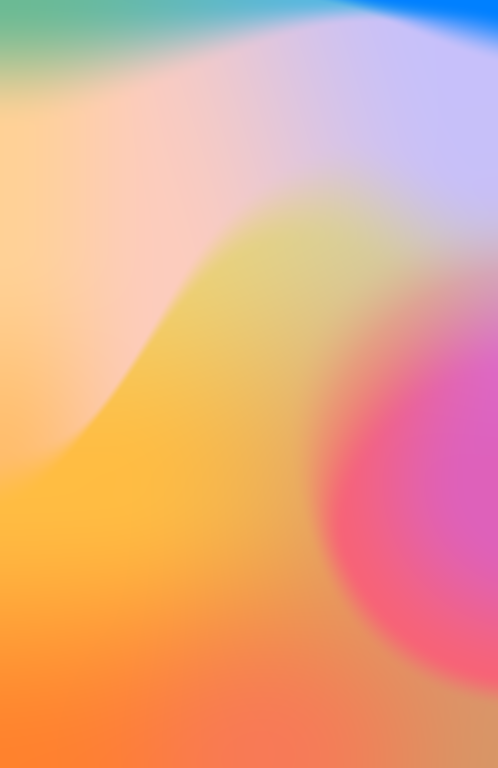
A WebGL 2 fragment shader for this background:

```glsl
#version 300 es
precision highp float;
// Soft colour-field background: a pastel sky, a yellow hill with a tanh
// outline, and a magenta disc. Each layer is a few blended gradients,
// joined by distance masks whose blur varies along the edge.

uniform vec2 u_resolution;
out vec4 fragColor;

// Pastel backdrop with a teal veil and a blue corner along the top
vec3 skyColor(vec2 uv) {
    vec3 peach = mix(vec3(1.0, 0.74, 0.42), vec3(1.0, 0.82, 0.59), smoothstep(0.38, 0.68, uv.y));
    vec3 color = mix(peach, vec3(0.99, 0.80, 0.74), smoothstep(0.0, 0.34, uv.x));
    float cool = smoothstep(0.25, 0.95, uv.x + 0.5 * (uv.y - 0.8));
    color = mix(color, vec3(0.78, 0.755, 0.98), cool);

    float depth = 1.0 - uv.y;
    float reach = mix(0.17, 0.03, smoothstep(0.0, 0.75, uv.x));
    vec3 teal = mix(vec3(0.42, 0.73, 0.58), vec3(0.35, 0.72, 0.90), smoothstep(0.0, 0.75, uv.x));
    color = mix(color, teal, 1.0 - smoothstep(0.0, reach, depth));

    float blur = mix(0.012, 0.035, smoothstep(0.68, 1.0, uv.x));
    float corner = depth - 0.16 * (uv.x - 0.7);
    return mix(color, vec3(0.0, 0.50, 1.0), 1.0 - smoothstep(-blur, blur, corner));
}

// Orange to yellow upward, tan to sage on the right, coral near the base
vec3 hillColor(vec2 uv) {
    vec3 color = mix(vec3(1.0, 0.51, 0.17), vec3(1.0, 0.74, 0.26), smoothstep(0.0, 0.36, uv.y));
    color = mix(color, vec3(0.93, 0.83, 0.46), smoothstep(0.38, 0.70, uv.y));
    vec3 tan_sage = mix(vec3(0.83, 0.60, 0.40), vec3(0.81, 0.81, 0.68), smoothstep(0.2, 0.75, uv.y));
    color = mix(color, tan_sage, smoothstep(0.22, 1.0, uv.x));
    vec2 glow = (uv - vec2(0.55, 0.02)) / vec2(0.30, 0.17);
    return mix(color, vec3(0.98, 0.46, 0.36), 0.8 * exp(-dot(glow, glow)));
}

// Coverage of the hill: crisp on its slope, hazy toward both sides
float hillMask(vec2 uv, vec2 p) {
    float bend = tanh((p.x - 0.193) / 0.13);
    float slope = 1.55 * (1.0 - bend * bend);
    float outline = 0.556 + 0.202 * bend - 0.09 * smoothstep(0.65, 1.0, uv.x);
    float dist = (p.y - outline) / sqrt(1.0 + slope * slope);
    float blur = 0.006 + 0.09 * smoothstep(0.25, 0.9, uv.x);
    blur += 0.03 * (1.0 - smoothstep(0.0, 0.2, uv.x));
    return 1.0 - smoothstep(-blur, blur, dist);
}

// Magenta disc with a rose rim, dissolving into orchid at the top
vec3 addDisc(vec3 color, vec2 p) {
    vec2 offset = p - vec2(0.690, 0.372);
    float dist = length(offset) - 0.276;
    float upper = smoothstep(-0.1, 0.25, offset.y);
    float blur = mix(0.022, 0.12, upper);

    vec3 disc = mix(vec3(0.97, 0.39, 0.46), vec3(0.87, 0.38, 0.73), smoothstep(0.0, 0.2, -dist));
    float orchid = smoothstep(0.0, 0.25, offset.y) * smoothstep(-0.25, 0.0, offset.x);
    disc = mix(disc, vec3(0.84, 0.43, 0.86), orchid);

    color = mix(color, vec3(0.92, 0.56, 0.48), 0.25 * exp(-max(dist, 0.0) / 0.05));
    return mix(color, disc, 1.0 - smoothstep(-blur, blur, dist + 0.04 * upper));
}

void main() {
    vec2 uv = gl_FragCoord.xy / u_resolution;
    vec2 p = uv * vec2(0.648, 1.0);

    vec3 color = mix(skyColor(uv), hillColor(uv), hillMask(uv, p));
    fragColor = vec4(addDisc(color, p), 1.0);
}
```
